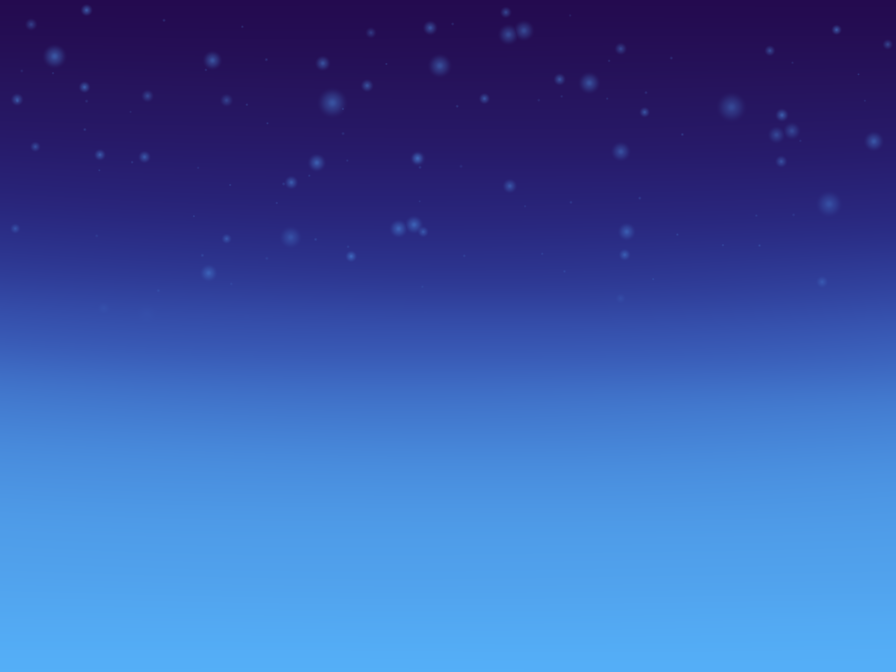
A Shadertoy shader for this background:

```glsl
// Twilight sky: a smooth vertical blend from violet night to bright blue,
// with soft blue stars of four sizes scattered over the upper half.
// The blend is a spline through evenly spaced colours; stars sit in hashed cells.

const int SKY_STEPS = 8;
const vec3 SKY[9] = vec3[9](          // from the bottom edge to the top edge
    vec3(0.330, 0.685, 0.970), vec3(0.318, 0.640, 0.932),
    vec3(0.300, 0.590, 0.895), vec3(0.265, 0.490, 0.820),
    vec3(0.215, 0.330, 0.690), vec3(0.170, 0.190, 0.540),
    vec3(0.155, 0.115, 0.435), vec3(0.148, 0.075, 0.360),
    vec3(0.140, 0.040, 0.310));
const float HORIZON_BOW = 0.025;      // how far the blend rises at the sides
const float RIPPLE = 0.003;           // height of the faint bands

const vec3 STAR_COLOR = vec3(0.30, 0.58, 0.90);
const float STAR_FADE_LOW = 0.52;     // stars vanish below this height
const float STAR_FADE_HIGH = 0.60;
const vec2 TWIN_OFFSET = vec2(0.023, 0.006);

// Per layer: large glows, medium glows, small stars, dust
const vec4 CELL_SIZE = vec4(0.200, 0.140, 0.100, 0.055);
const vec4 STAR_RADIUS = vec4(0.025, 0.017, 0.012, 0.0035);
const vec4 STAR_CHANCE = vec4(0.62, 0.40, 0.52, 0.26);
const vec4 STAR_STRENGTH = vec4(0.58, 0.58, 0.55, 0.25);
const float TWIN_CHANCE = 0.25;

vec3 hash3(vec2 cell, float seed) {
    vec3 q = fract(vec3(cell.xyx + seed * 17.3) * vec3(0.1031, 0.1030, 0.0973));
    q += dot(q, q.yxz + 33.33);
    return fract((q.xxy + q.yzz) * q.zyx);
}

// Catmull-Rom spline through the sky colours
vec3 skyColor(float height) {
    float s = clamp(height, 0.0, 1.0) * float(SKY_STEPS);
    int i = min(int(s), SKY_STEPS - 1);
    float t = s - float(i);
    vec3 a = SKY[max(i - 1, 0)];
    vec3 b = SKY[i];
    vec3 c = SKY[i + 1];
    vec3 d = SKY[min(i + 2, SKY_STEPS)];
    return b + 0.5 * t * (c - a + t * (2.0 * a - 5.0 * b + 4.0 * c - d
                             + t * (3.0 * (b - c) + d - a)));
}

// Soft disc with a brighter core
float starGlow(float dist, float radius) {
    float halo = 1.0 - smoothstep(0.1 * radius, radius, dist);
    float core = 1.0 - smoothstep(0.0, 0.35 * radius, dist);
    return 0.75 * halo + 0.25 * core;
}

float starLayer(vec2 p, int layer) {
    float size = CELL_SIZE[layer];
    vec2 cell = floor(p / size);
    vec3 place = hash3(cell, float(layer) + 1.0);
    vec3 trait = hash3(cell, float(layer) + 9.0);
    if (place.z > STAR_CHANCE[layer]) return 0.0;

    // Jitter stays inside the cell, so no glow is cut at its border
    vec2 center = (cell + 0.15 + vec2(0.55, 0.70) * place.xy) * size;
    float radius = STAR_RADIUS[layer] * mix(0.70, 1.0, trait.x);
    radius = max(radius, 1.5 / iResolution.y);
    float glow = starGlow(length(p - center), radius);

    // Some medium stars have a close companion
    if (layer == 1 && trait.z < TWIN_CHANCE) {
        glow = max(glow, starGlow(length(p - center - TWIN_OFFSET), radius));
    }
    float fade = smoothstep(STAR_FADE_LOW, STAR_FADE_HIGH, center.y);
    return glow * fade * STAR_STRENGTH[layer] * mix(0.55, 1.0, trait.y);
}

void mainImage(out vec4 fragColor, in vec2 fragCoord) {
    vec2 uv = fragCoord / iResolution.xy;
    vec2 p = fragCoord / iResolution.y;

    // Sky, bowed at the middle heights and faintly rippled
    float side = 2.0 * uv.x - 1.0;
    float bow = HORIZON_BOW * (side * side - 0.35) * sin(3.14159 * uv.y);
    float ripple = RIPPLE * sin(41.0 * uv.y + 5.0 * uv.x)
                          * sin(17.0 * uv.y - 3.0 * uv.x);
    vec3 color = skyColor(uv.y - bow + ripple);

    // Stars, blended layer by layer
    for (int layer = 0; layer < 4; layer++) {
        color = mix(color, STAR_COLOR, starLayer(p, layer));
    }
    fragColor = vec4(color, 1.0);
}
```
